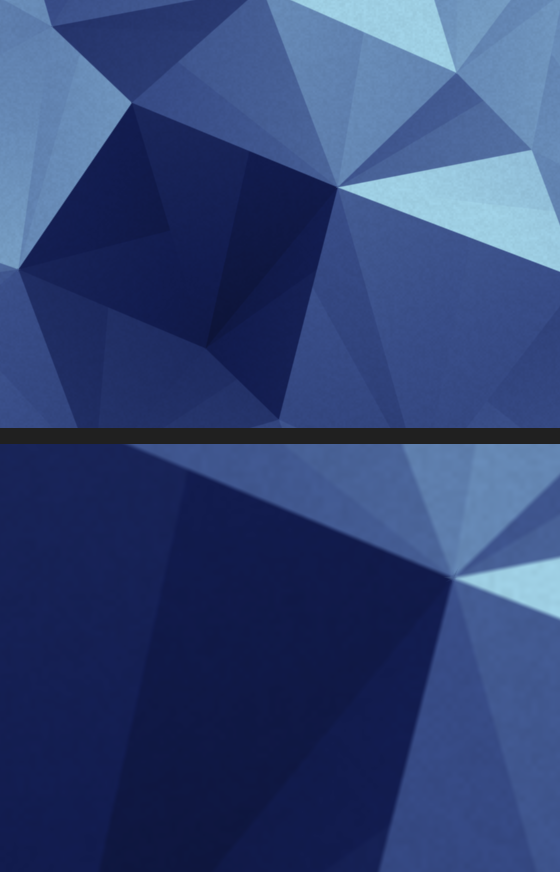
Top: the whole. Bottom: its middle third, enlarged.
This background is drawn by a WebGL 2 fragment shader. Its source:

```glsl
#version 300 es
precision highp float;
// Folded blue facets: an irregular triangle mesh, softly shaded, with fine paper grain.

uniform vec2 u_resolution;
out vec4 fragColor;

float hash(vec2 p) {
    return fract(sin(dot(p, vec2(127.1, 311.7))) * 43758.5);
}

// Smooth value noise for the grain
float valueNoise(vec2 p) {
    vec2 i = floor(p), f = fract(p);
    f = f * f * (3.0 - 2.0 * f);
    return mix(mix(hash(i), hash(i + vec2(1, 0)), f.x),
               mix(hash(i + vec2(0, 1)), hash(i + vec2(1, 1)), f.x), f.y);
}

// Skewed lattice whose vertices are displaced by sines
const mat2 LATTICE = mat2(0.38, -0.19, 0.10, 0.42);
const vec2 LATTICE_ORIGIN = vec2(-0.129, 0.03);

vec2 meshVertex(vec2 id) {
    vec2 phase = vec2(dot(id, vec2(1.6, 2.3)) - 1.8, dot(id, vec2(0.5, 2.7)) + 1.9);
    return LATTICE_ORIGIN + LATTICE * id + vec2(0.15, 0.08) * sin(phase);
}

// Signed distance to the line a-b, positive on its left
float side(vec2 p, vec2 a, vec2 b) {
    vec2 e = normalize(b - a), q = p - a;
    return e.x * q.y - e.y * q.x;
}

float glow(vec2 p, vec2 center) {
    vec2 q = p - center;
    return exp(-50.0 * dot(q, q));
}

// Broad lighting, sampled once per facet
float facetTone(vec2 c) {
    float tone = 0.75 * smoothstep(0.2, 0.6, distance(c, vec2(0.48, 0.36)));
    tone = min(tone, mix(0.4, 0.8, smoothstep(0.25, 0.65, c.y)));
    tone += 0.32 * glow(c, vec2(1.13, 0.52)) + 0.25 * glow(c, vec2(0.86, 1.09));
    tone += 0.20 * glow(c, vec2(0.13, 0.70));
    tone -= 0.65 * glow(c, vec2(0.31, 0.97)) + 0.30 * glow(c, vec2(1.02, 0.70));
    return tone;
}

vec3 palette(float tone) {
    vec3 navy = vec3(0.07, 0.11, 0.31), blue = vec3(0.22, 0.30, 0.53);
    vec3 steel = vec3(0.41, 0.55, 0.72), ice = vec3(0.62, 0.81, 0.89);
    vec3 color = mix(navy, blue, clamp(tone / 0.4, 0.0, 1.0));
    color = mix(color, steel, clamp((tone - 0.4) / 0.35, 0.0, 1.0));
    color = mix(color, ice, clamp((tone - 0.75) / 0.25, 0.0, 1.0));
    return color * (1.0 + 3.0 * clamp(tone, -0.15, 0.0));
}

// Facet colour weighted by its coverage in alpha
vec4 facet(vec2 p, vec2 a, vec2 b, vec2 c, float soft) {
    float inside = min(side(p, a, b), min(side(p, b, c), side(p, c, a)));
    float coverage = smoothstep(-soft, soft, inside);
    vec2 center = (a + b + c) / 3.0;
    float seed = hash(floor(center * 64.0));

    // Linear shading and one faint crease
    float angle = 6.283 * seed;
    float tone = facetTone(center) + 0.22 * dot(p - center, vec2(cos(angle), sin(angle)));
    float crease = smoothstep(-soft, soft, side(p, a, mix(b, c, 0.35 + 0.3 * seed)));
    tone += 0.14 * (fract(seed * 7.3) - 0.5) * (crease - 0.5);
    return vec4(palette(tone), 1.0) * coverage;
}

void main() {
    vec2 p = gl_FragCoord.xy / u_resolution.y;
    float soft = max(0.0025, 1.0 / u_resolution.y);
    vec2 cell = floor(inverse(LATTICE) * (p - LATTICE_ORIGIN));

    // Split each nearby quad along its shorter diagonal
    vec4 sum = vec4(0.0);
    for (int y = -1; y <= 1; y++) {
        for (int x = -1; x <= 1; x++) {
            vec2 id = cell + vec2(x, y);
            vec2 a = meshVertex(id), b = meshVertex(id + vec2(1, 0));
            vec2 c = meshVertex(id + vec2(1, 1)), d = meshVertex(id + vec2(0, 1));
            if (distance(a, c) < distance(b, d)) {
                sum += facet(p, a, b, c, soft) + facet(p, a, c, d, soft);
            } else {
                sum += facet(p, b, c, d, soft) + facet(p, b, d, a, soft);
            }
        }
    }
    vec3 color = sum.rgb / max(sum.a, 0.0001);

    // Paper grain
    float grain = valueNoise(p * 210.0) + 0.6 * valueNoise(p * 95.0 + 17.0) - 0.8;
    color *= 1.0 + 0.045 * grain;
    fragColor = vec4(color, 1.0);
}
```
